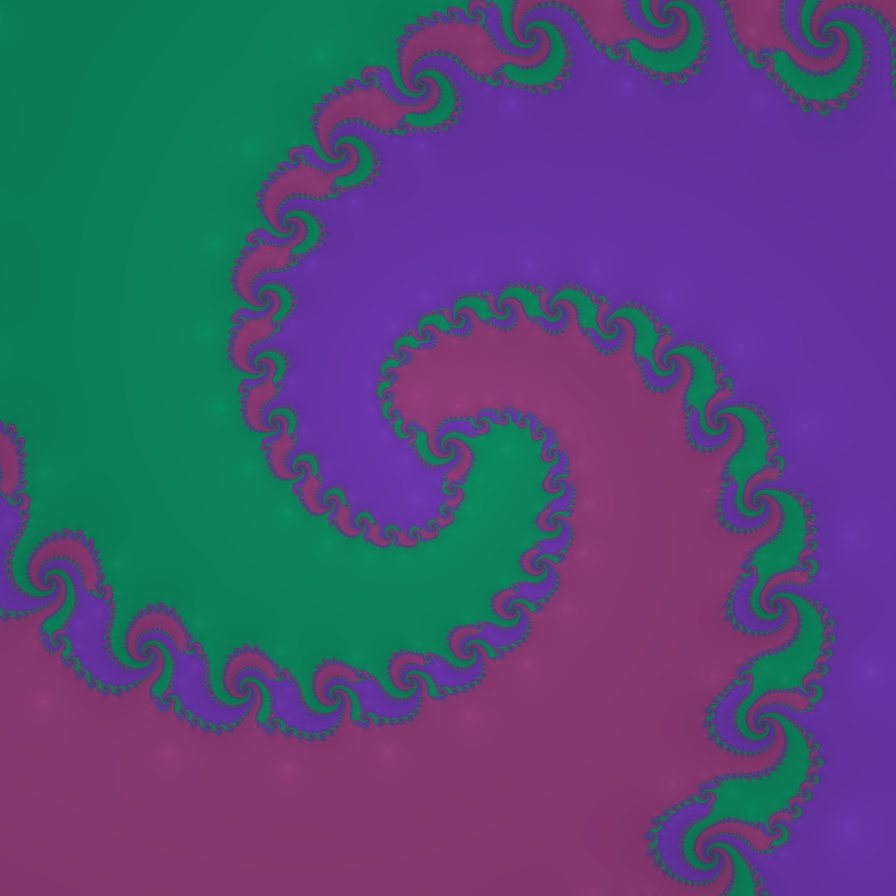
Write a Shadertoy shader that draws this background.

```glsl
// Spiral basins of a relaxed Newton iteration for z^3 = 1, shaded by convergence speed.
const float VIEW_HEIGHT = 15.0;            // plane units across the canvas
const vec2  RELAXATION  = vec2(0.5, -0.7); // complex step factor; sets the twist
const int   MAX_STEPS   = 130;
const float TOLERANCE   = 0.003;           // residual counted as converged
const float FADE        = 0.0045;          // darkening per step
const float MID_STEPS   = 57.0;            // step count with neutral brightness
const int   SAMPLES     = 3;               // antialiasing grid per axis

const vec3 GREEN  = vec3(0.04, 0.485, 0.335); // root at 0 degrees
const vec3 ROSE   = vec3(0.505, 0.21, 0.42);  // root at 120 degrees
const vec3 VIOLET = vec3(0.38, 0.19, 0.61);   // root at 240 degrees

vec2 cmul(vec2 a, vec2 b) {
    return vec2(a.x * b.x - a.y * b.y, a.x * b.y + a.y * b.x);
}

// Colour of the root nearest to z
vec3 rootColor(vec2 z) {
    if (z.x > 0.0) return GREEN;
    return z.y > 0.0 ? ROSE : VIOLET;
}

vec3 basinColor(vec2 z) {
    float rate = log(length(vec2(1.0, 0.0) - RELAXATION));
    float steps = float(MAX_STEPS);
    for (int i = 0; i < MAX_STEPS; i++) {
        vec2 square = cmul(z, z);
        float residual = length(cmul(square, z) - vec2(1.0, 0.0));
        if (residual < TOLERANCE) {
            // Fractional step count keeps the shading continuous
            steps = float(i) + log(TOLERANCE / max(residual, 1e-7)) / rate;
            break;
        }
        vec2 inverseSquare = vec2(square.x, -square.y) / max(dot(square, square), 1e-12);
        z -= cmul(RELAXATION, z - inverseSquare) / 3.0;
    }
    return rootColor(z) * exp(FADE * (MID_STEPS - max(steps, 0.0)));
}

void mainImage(out vec4 fragColor, in vec2 fragCoord) {
    vec3 sum = vec3(0.0);
    for (int y = 0; y < SAMPLES; y++) {
        for (int x = 0; x < SAMPLES; x++) {
            vec2 offset = (vec2(x, y) + 0.5) / float(SAMPLES) - 0.5;
            vec2 centered = (fragCoord + offset - 0.5 * iResolution.xy) / iResolution.y;
            sum += basinColor(centered * VIEW_HEIGHT);
        }
    }
    fragColor = vec4(sum / float(SAMPLES * SAMPLES), 1.0);
}
```
